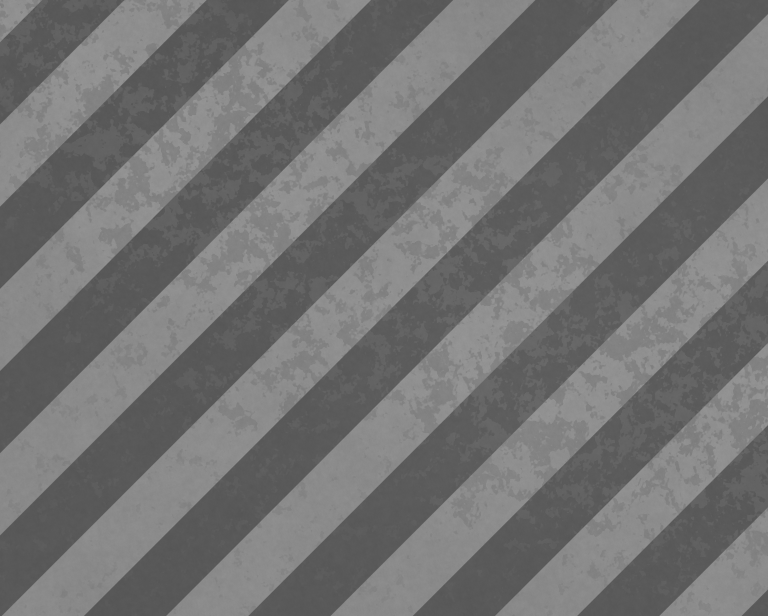
Reproduce this pattern procedurally as a WebGL 1 fragment shader.

```glsl
precision highp float;
// Diagonal grey stripes, light and dark in equal widths, with a worn, mottled finish.
// The stripes repeat along x - y; layered value noise adds clouds, blotches and grain,
// strongest in a broad band that falls from the upper left to the right side.

uniform vec2 u_resolution;

const float PERIOD = 0.2669;       // horizontal repeat, in canvas heights
const float FIRST_STRIPE = 0.202;  // first full light stripe on the top edge
const float LIGHT_GREY = 0.538;
const float DARK_GREY = 0.345;

float hash(vec2 p) {
  return fract(sin(dot(p, vec2(127.1, 311.7))) * 43758.5453);
}

float valueNoise(vec2 p) {
  vec2 cell = floor(p);
  vec2 f = fract(p);
  f = f * f * (3.0 - 2.0 * f);
  float low = mix(hash(cell), hash(cell + vec2(1.0, 0.0)), f.x);
  float high = mix(hash(cell + vec2(0.0, 1.0)), hash(cell + vec2(1.0, 1.0)), f.x);
  return mix(low, high, f.y);
}

// Sum of octaves, normalised to 0..1; gain sets how rough it looks.
float fbm(vec2 p, float gain) {
  float sum = 0.0;
  float total = 0.0;
  float amplitude = 1.0;
  for (int i = 0; i < 4; i++) {
    sum += amplitude * valueNoise(p);
    total += amplitude;
    amplitude *= gain;
    p = mat2(1.6, 1.2, -1.2, 1.6) * p + 17.3;
  }
  return sum / total;
}

// Coverage of the light stripes, smoothed over one pixel.
float stripeMask(vec2 p, float pixel) {
  float along = p.x + 1.0 - p.y - FIRST_STRIPE;
  float phase = fract(along / PERIOD + 0.25);
  float signedDistance = (0.25 - abs(phase - 0.5)) * PERIOD * 0.7071;
  // The phase shift puts the stripe centre at one half.
  return smoothstep(-0.7 * pixel, 0.7 * pixel, signedDistance);
}

float segmentDistance(vec2 p, vec2 a, vec2 b) {
  vec2 ab = b - a;
  float t = clamp(dot(p - a, ab) / dot(ab, ab), 0.0, 1.0);
  return length(p - a - ab * t);
}

// How worn the surface is: a soft diagonal band broken up by clouds.
float wearAmount(vec2 p) {
  float d = segmentDistance(p, vec2(0.2, 0.88), vec2(1.12, 0.38));
  float band = exp(-d * d * 9.0);
  return clamp(band + 1.3 * (fbm(p * 5.0, 0.55) - 0.5), 0.0, 1.0);
}

// Ragged blotches that spread as the wear grows.
float blotches(vec2 p, float wear, float scale) {
  float n = fbm(p * scale, 0.8);
  float threshold = mix(0.66, 0.5, wear);
  return smoothstep(threshold - 0.05, threshold + 0.06, n);
}

void main() {
  vec2 p = gl_FragCoord.xy / u_resolution.y;
  float wear = wearAmount(p);
  float cloud = fbm(p * 9.0 + 4.7, 0.6) - 0.5;
  float grain = fbm(p * 110.0 + 31.0, 0.8) - 0.5;

  // Light paint brightens where worn and takes dark stains.
  float stains = blotches(p + 2.3, wear, 38.0);
  float light = LIGHT_GREY + 0.03 * wear + 0.03 * cloud + 0.045 * grain;
  light -= stains * mix(0.025, 0.06, wear);

  // Dark paint shows pale scuffs and a faint haze at the right of centre.
  float scuffs = blotches(p + 8.1, wear, 42.0);
  float haze = exp(-6.0 * dot(p - vec2(0.9, 0.5), p - vec2(0.9, 0.5)));
  float dark = DARK_GREY + 0.02 * haze + 0.015 * cloud + 0.03 * grain;
  dark += scuffs * mix(0.012, 0.04, wear);

  float stripe = stripeMask(p, 1.0 / u_resolution.y);
  gl_FragColor = vec4(vec3(mix(dark, light, stripe)), 1.0);
}
```
